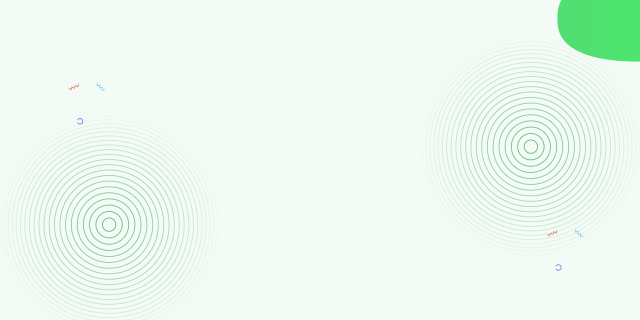
Give the GLSL for this background, as a Shadertoy shader.

```glsl
// Pale mint backdrop with two fading sets of concentric rings, a green
// rounded blob in the top right corner and two groups of small ornaments.
// All shapes are distance functions, in units of the canvas height.

#define RING_COUNT 21.0
#define RING_STEP 0.0211       // gap between the inner rings
#define RING_SHRINK 0.000236   // how fast the gaps tighten outwards
#define RING_FADE 0.35         // radius at which the rings vanish
#define RING_OPACITY 0.9
#define LINE_WIDTH 0.0026
#define BLOB_CENTER vec2(2.018, 0.9427)
#define BLOB_RADII vec2(0.276, 0.1354)
#define BLOB_POWER 2.55
#define GROUP_OFFSET vec2(1.495, -0.457)

const vec3 MINT = vec3(0.955, 0.98, 0.96);
const vec3 RING_GREEN = vec3(0.22, 0.68, 0.37);
const vec3 BLOB_LEFT = vec3(0.32, 0.87, 0.45);
const vec3 BLOB_RIGHT = vec3(0.30, 0.90, 0.43);
const vec3 CORAL = vec3(0.95, 0.45, 0.42);
const vec3 SKY = vec3(0.45, 0.80, 0.93);
const vec3 VIOLET = vec3(0.48, 0.47, 0.92);

// Coverage of a thin line at distance d, for a pixel of size px
float stroke(float d, float px) {
    float cover = (0.5 * (LINE_WIDTH + px) - abs(d)) / px;
    return clamp(cover, 0.0, min(1.0, LINE_WIDTH / px));
}

// Rings of radius STEP * n - SHRINK * n * n; the nearest n is solved for
float rings(vec2 p, float px) {
    float r = length(p);
    float root = sqrt(max(RING_STEP * RING_STEP - 4.0 * RING_SHRINK * r, 0.0));
    float n = floor((RING_STEP - root) / (2.0 * RING_SHRINK) + 0.5);
    n = clamp(n, 1.0, RING_COUNT);
    float radius = n * (RING_STEP - RING_SHRINK * n);
    float fade = clamp(1.0 - r / RING_FADE, 0.0, 1.0);
    return RING_OPACITY * fade * stroke(r - radius, px);
}

// Zigzag with three waves running from a to b
float squiggle(vec2 p, vec2 a, vec2 b, float px) {
    float len = length(b - a);
    vec2 dir = (b - a) / len;
    vec2 q = vec2(dot(p - a, dir), dot(p - a, vec2(-dir.y, dir.x)));
    float wave = abs(fract(3.0 * q.x / len) - 0.5) * 4.0 - 1.0;
    float d = (q.y - 0.003 * wave) / 1.5;
    float ends = clamp((0.5 * len - abs(q.x - 0.5 * len)) / px + 0.5, 0.0, 1.0);
    return stroke(d, px) * ends;
}

// Small circle with a gap on its left side
float openCircle(vec2 p, float px) {
    float gap = smoothstep(-0.5 * px, 0.5 * px, max(p.x + 0.004, abs(p.y) - 0.004));
    return stroke(length(p) - 0.0085, px) * gap;
}

// Approximate signed distance to a superellipse
float blob(vec2 p) {
    vec2 q = max(abs(p) / BLOB_RADII, vec2(0.0001));
    vec2 powers = pow(q, vec2(BLOB_POWER));
    vec2 slope = BLOB_POWER * powers / (q * BLOB_RADII);
    return (powers.x + powers.y - 1.0) / max(length(slope), 0.1);
}

void mainImage(out vec4 fragColor, in vec2 fragCoord) {
    float px = 1.0 / iResolution.y;
    vec2 p = fragCoord * px;
    vec3 color = MINT;

    // Ring sets
    color = mix(color, RING_GREEN, rings(p - vec2(0.341, 0.298), px));
    color = mix(color, RING_GREEN, rings(p - vec2(1.659, 0.5417), px));

    // Corner blob
    float shade = smoothstep(1.74, 2.0, p.x);
    float inside = clamp(0.5 - blob(p - BLOB_CENTER) / px, 0.0, 1.0);
    color = mix(color, mix(BLOB_LEFT, BLOB_RIGHT, shade), inside);

    // Ornament groups
    for (int i = 0; i < 2; i++) {
        vec2 q = p - float(i) * GROUP_OFFSET;
        color = mix(color, CORAL, squiggle(q, vec2(0.216, 0.721), vec2(0.247, 0.734), px));
        color = mix(color, SKY, squiggle(q, vec2(0.302, 0.738), vec2(0.325, 0.717), px));
        color = mix(color, VIOLET, openCircle(q - vec2(0.25, 0.621), px));
    }

    fragColor = vec4(color, 1.0);
}
```
